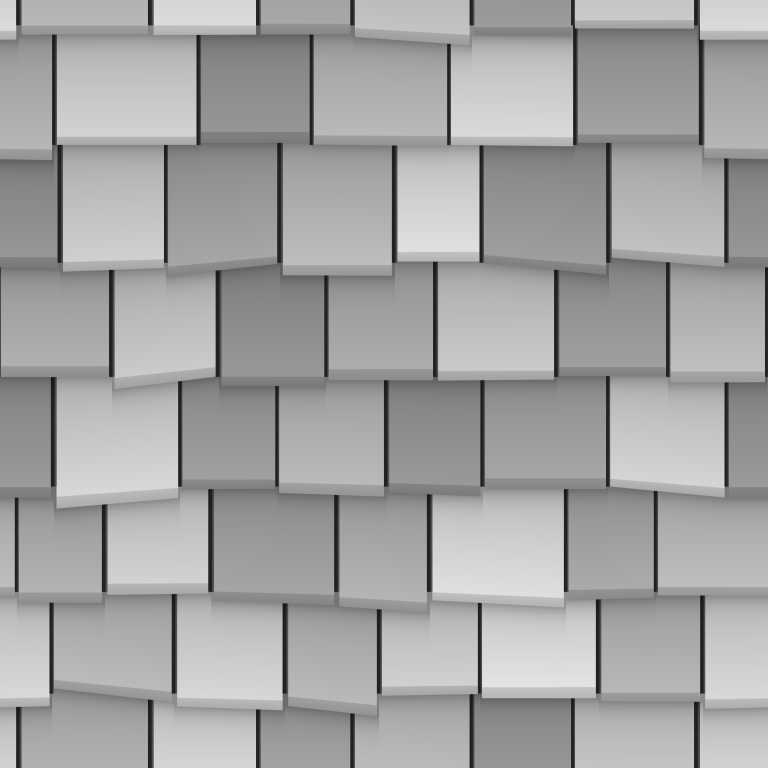
Reproduce this pattern procedurally as a three.js fragment shader.

```glsl
// Seven staggered rows of overlapping grey shingles with uneven lower edges
varying vec2 vUv;

float hash(vec2 p) {
  return fract(sin(dot(p, vec2(127.1, 311.7))) * 43758.5453);
}

float wrapIndex(float i, float count) {
  return floor(mod(i + 0.5, count));
}

// Position of the joint to the left of tile i
float jointX(float i, float row, float count, float stagger) {
  float jitter = hash(vec2(wrapIndex(i, count), row + 3.0)) - 0.5;
  return (i + stagger + 0.28 * jitter) / count;
}

// Paints one row, with the shadow it casts, over the rows below it
float paintRow(float under, vec2 uv, float level) {
  float row = wrapIndex(level, 7.0);
  float count = row > 5.5 ? 6.0 : 7.0;
  float stagger = row < 0.5 ? 0.3 : row > 5.5 ? 0.55 : 0.05 + 0.46 * mod(row, 2.0);
  float baseline = level / 7.0 - 0.043 - 0.03 * sin(3.14159 * row / 7.0);

  // Tile containing this point
  float i = floor(uv.x * count - stagger);
  if (uv.x < jointX(i, row, count, stagger)) i -= 1.0;
  else if (uv.x >= jointX(i + 1.0, row, count, stagger)) i += 1.0;
  float left = jointX(i, row, count, stagger);
  float right = jointX(i + 1.0, row, count, stagger);
  vec2 id = vec2(wrapIndex(i, count), row);

  // Tilted lower edge
  float lean = hash(id + 17.3) - 0.5;
  float across = uv.x - 0.5 * (left + right);
  float bottom = baseline + 0.026 * (hash(id + 41.7) - 0.5) + lean * lean * lean * across;
  float rise = uv.y - bottom;

  // Lit face and the darker front lip
  float tone = fract(id.x * 0.382 + hash(vec2(row, 8.1)) + 0.35 * hash(id + 5.9));
  float base = mix(0.59, 0.91, tone);
  float face = base * mix(1.0, 0.85, clamp(rise / 0.14, 0.0, 1.0));
  float lipHeight = 0.0125 + 0.004 * (hash(id + 63.1) - 0.5) - 0.03 * lean * across;
  float lip = base * mix(0.79, 0.85, clamp(rise / lipHeight, 0.0, 1.0));
  float tile = mix(lip, face, smoothstep(-0.001, 0.001, rise - lipHeight));

  // Dark joint around the nearest side edge
  bool nearLeft = uv.x - left < right - uv.x;
  float side = nearLeft ? uv.x - left : uv.x - right;
  float joint = wrapIndex(nearLeft ? i : i + 1.0, count);
  float halfGap = 0.0024 + 0.0013 * hash(vec2(joint, row + 29.0));
  float gap = 1.0 - smoothstep(halfGap - 0.0008, halfGap + 0.0008, abs(side));
  float gapTone = mix(0.13, 0.32, smoothstep(0.0, 0.0026, side));

  // Contact shadow, then tile and joint
  float shade = under * (1.0 - 0.27 * exp(-max(-rise, 0.0) / 0.012));
  shade = mix(shade, tile, smoothstep(-0.001, 0.001, rise) * (1.0 - gap));
  return mix(shade, gapTone, gap * smoothstep(-0.001, 0.001, uv.y - baseline - 0.01));
}

void main() {
  float shade = 0.17;
  for (int level = -1; level < 8; level++) {
    shade = paintRow(shade, vUv, float(level));
  }
  gl_FragColor = vec4(vec3(shade), 1.0);
}
```
